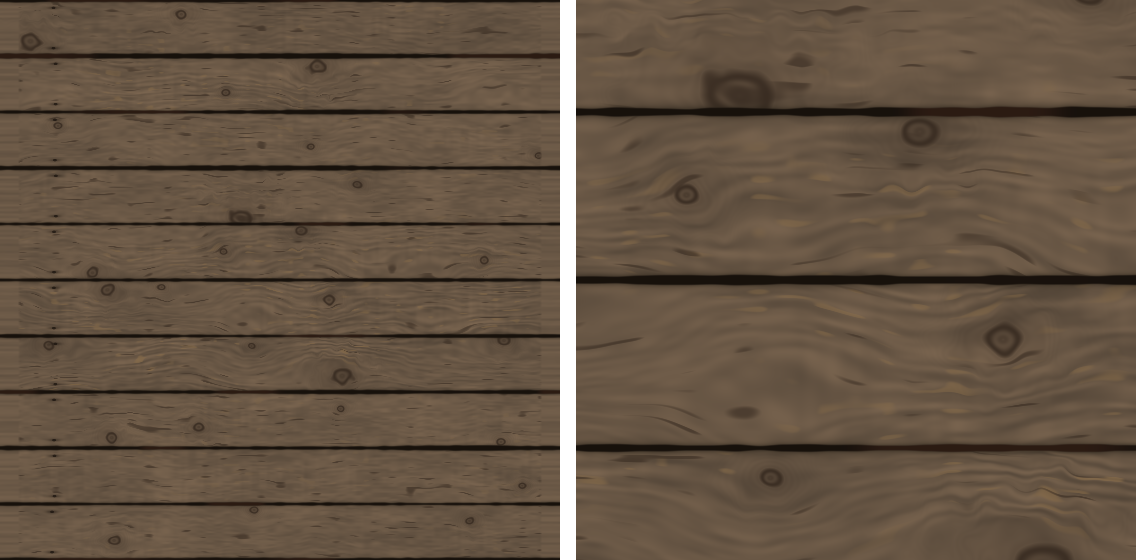
Left, the full canvas; right, a detail of the centre.
Write a Shadertoy shader that draws this texture.

```glsl
// Ten weathered brown timber planks with dark gaps, knots, wavy grain and nail holes.

const float PLANKS = 10.0;        // planks up the canvas
const int   KNOTS = 4;            // knot candidates per plank
const float GAP = 0.027;          // half gap, in plank heights
const float END_STRIP = 0.034;    // streaked strip at both ends, in canvas widths
const float NAIL_X = 0.097;       // column of nail holes
const vec3 BASE   = vec3(0.41, 0.34, 0.27);
const vec3 DARK   = vec3(0.36, 0.30, 0.24);
const vec3 LIGHT  = vec3(0.46, 0.38, 0.30);
const vec3 GOLD   = vec3(0.54, 0.43, 0.29);
const vec3 KNOT   = vec3(0.22, 0.17, 0.13);
const vec3 SHADOW = vec3(0.18, 0.15, 0.11);
const vec3 HOLLOW = vec3(0.09, 0.065, 0.045);
const vec3 RUST   = vec3(0.22, 0.13, 0.09);
// Strength of the grain figure, from the bottom plank up.
const float FIGURE[10] = float[10](0.1, 0.1, 0.2, 1.0, 0.75, 0.7, 0.25, 0.3, 0.65, 0.35);

float hash(vec3 p) {
    p = fract(p * vec3(0.1031, 0.1030, 0.0973));
    p += dot(p, p.yzx + 33.33);
    return fract((p.x + p.y) * p.z);
}

// Value noise that wraps in x over 0..1; cells.x is a whole number.
float noise(vec2 p, vec2 cells, float seed) {
    p *= cells;
    vec2 i = floor(p), f = fract(p);
    f = f * f * (3.0 - 2.0 * f);
    float x0 = mod(i.x, cells.x), x1 = mod(i.x + 1.0, cells.x);
    float low  = mix(hash(vec3(x0, i.y, seed)), hash(vec3(x1, i.y, seed)), f.x);
    float high = mix(hash(vec3(x0, i.y + 1.0, seed)), hash(vec3(x1, i.y + 1.0, seed)), f.x);
    return mix(low, high, f.y);
}

// Returns knot darkness in x and the grain displacement around knots in y.
vec2 knots(vec2 p, float row, float figure) {
    float dark = 0.0, bend = 0.0;
    for (int k = 0; k < KNOTS; k++) {
        vec3 id = vec3(row + 3.0, float(k) + 7.0, 11.0);
        float present = step(hash(id), 0.5 + 0.4 * figure);
        float x = (float(k) + 0.15 + 0.7 * hash(id + 20.0)) / float(KNOTS);
        float y = mix(0.06, 0.94, hash(id + 40.0));
        float size = hash(id + 60.0);
        float radius = mix(0.06, 0.2, size * size);
        vec2 d = vec2((fract(p.x - x + 0.5) - 0.5) * PLANKS * 0.8, p.y - y);
        float r = length(d) / radius;
        r *= 0.75 + 0.5 * noise(p, vec2(90.0, 9.0), row + 130.0);
        float core = 1.0 - smoothstep(0.7, 1.1, r);
        float rim = exp(-pow((r - 0.75) * 5.0, 2.0));
        float rings = 0.5 + 0.5 * sin(r * 13.0);
        float body = core * (0.4 + 0.2 * rings) + 0.4 * rim;
        float halo = 0.22 * exp(-0.35 * r * r) + 0.12 * rings * exp(-0.5 * r);
        dark = max(dark, present * max(body, halo));
        bend -= present * d.y * 0.75 * exp(-0.16 * r * r);
    }
    return vec2(dark, bend);
}

vec3 plank(vec2 p, float row) {
    float figure = FIGURE[int(row)];
    vec2 knot = knots(p, row, figure);

    // Grain coordinate, bent by slow waves and by knots
    float wave = noise(p, vec2(9.0, 1.7), row + 20.0) - 0.5;
    float ripple = noise(p, vec2(34.0, 5.0), row + 40.0) - 0.5;
    float g = p.y + knot.y + (0.1 + 0.4 * figure) * wave + 0.05 * ripple;
    vec2 q = vec2(p.x, g);

    // Layers of tone: blotches, fibres, rings and saw marks
    float blotch = noise(p, vec2(13.0, 2.5), row + 60.0) - 0.5;
    float fibre = noise(q, vec2(18.0, 11.0), row + 80.0) - 0.5;
    float fine = noise(q, vec2(64.0, 27.0), row + 100.0) - 0.5;
    float ring = sin(g * 52.0 + 5.0 * fibre);
    float patchy = smoothstep(0.35, 0.75, noise(p, vec2(8.0, 2.0), row + 150.0));
    float saw = noise(p, vec2(150.0, 2.0), row + 170.0) - 0.5;
    float tone = 0.9 * blotch + 0.8 * fibre + 1.1 * fine + 0.4 * patchy * saw;
    tone += figure * (0.25 + 0.4 * patchy) * ring;
    tone += 0.5 * (hash(vec3(row, 5.0, 9.0)) - 0.5);

    // Plain lengthwise streaks at both ends
    float strip = 1.0 - smoothstep(END_STRIP - 0.003, END_STRIP + 0.003, min(p.x, 1.0 - p.x));
    float streak = noise(vec2(0.0, p.y), vec2(1.0, 24.0), row + 190.0) - 0.4;
    tone = clamp(mix(tone, 1.5 * streak, 0.85 * strip), -1.5, 1.3);
    vec3 color = tone > 0.0 ? mix(BASE, LIGHT, tone) : mix(BASE, DARK, -tone);

    // Golden flecks, dark checks and knots
    float wear = (1.0 - strip) * (0.25 + 0.75 * figure);
    float fleck = smoothstep(0.77, 0.95, noise(q, vec2(52.0, 22.0), row + 210.0));
    float check = smoothstep(0.83, 0.97, noise(q, vec2(30.0, 24.0), row + 230.0));
    color = mix(color, GOLD, 0.6 * fleck * patchy * wear);
    color = mix(color, KNOT, 0.6 * check * (1.0 - strip));
    color = mix(color, KNOT, knot.x * (1.0 - strip));

    // Nail holes with a short stain along the grain
    vec2 nail = vec2((p.x - NAIL_X - 0.008 * (hash(vec3(row, 2.0, 3.0)) - 0.5)) * PLANKS,
                     abs(p.y - 0.5) - 0.36);
    float stain = exp(-dot(nail * vec2(9.0, 38.0), nail * vec2(9.0, 38.0)));
    float hole = 1.0 - smoothstep(0.014, 0.034, length(nail * vec2(0.6, 1.0)));
    return mix(color, HOLLOW, max(0.45 * stain, 0.8 * hole));
}

void mainImage(out vec4 fragColor, in vec2 fragCoord) {
    vec2 uv = fragCoord / iResolution.xy;
    float height = uv.y * PLANKS;
    vec3 color = plank(vec2(uv.x, fract(height)), mod(floor(height), PLANKS));

    // Uneven gap around the nearest plank boundary
    float boundary = floor(height + 0.5);
    float seed = mod(boundary, PLANKS) + 300.0;
    float width = GAP * mix(0.65, 1.3, hash(vec3(seed, 1.0, 4.0)));
    width *= 0.65 + 0.7 * noise(vec2(uv.x, 0.0), vec2(5.0, 1.0), seed);
    width += 0.012 * (noise(vec2(uv.x, 0.0), vec2(70.0, 1.0), seed + 20.0) - 0.5);
    float edge = abs(height - boundary) - width;
    float soft = max(PLANKS / iResolution.y, 0.006);
    float rust = smoothstep(0.72, 0.85, noise(vec2(uv.x, 0.0), vec2(7.0, 1.0), seed + 40.0));
    color = mix(color, SHADOW, 0.65 * exp(-max(edge, 0.0) / 0.018));
    color = mix(mix(HOLLOW, RUST, 0.6 * rust), color, smoothstep(-soft, soft, edge));
    fragColor = vec4(color, 1.0);
}
```
